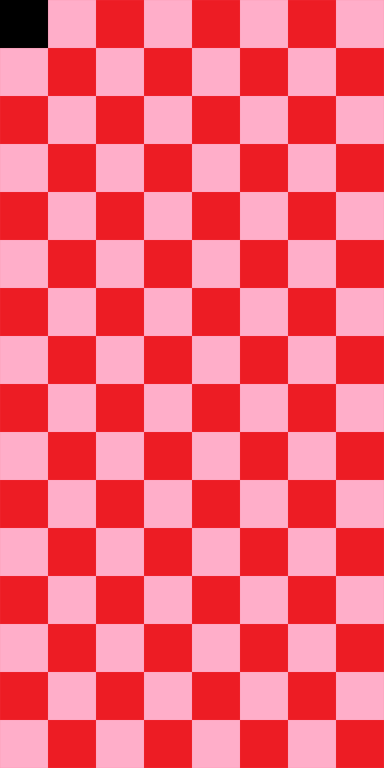
Give the GLSL for this pattern, as a Shadertoy shader.

```glsl
// A red and pink checkerboard, 8 cells across and 16 down, with one black corner cell.
// Each axis is a signed alternating wave; the product of the two softened waves
// gives the checks, and a box mask paints the top left cell.

const vec2 GRID = vec2(8.0, 16.0);
const vec3 RED = vec3(0.929, 0.110, 0.141);
const vec3 PINK = vec3(1.0, 0.682, 0.788);
const vec3 BLACK = vec3(0.0);
const float EDGE_PIXELS = 0.65;

// Signed distance to the nearest cell edge, positive in even cells
vec2 alternatingCells(vec2 p) {
    return 0.5 - abs(mod(p + 0.5, 2.0) - 1.0);
}

// 1 where column and row parity agree, 0 elsewhere
float checkerMask(vec2 p, vec2 soft) {
    vec2 wave = 2.0 * smoothstep(-soft, soft, alternatingCells(p)) - 1.0;
    return 0.5 + 0.5 * wave.x * wave.y;
}

// 1 inside a single cell, open towards the canvas border
float topLeftMask(vec2 p, vec2 grid, vec2 soft) {
    vec2 inside = vec2(1.0 - p.x, p.y - (grid.y - 1.0));
    vec2 cover = smoothstep(-soft, soft, inside);
    return cover.x * cover.y;
}

void mainImage(out vec4 fragColor, in vec2 fragCoord) {
    // Cell coordinates and the edge softness in the same units
    vec2 cellsPerPixel = GRID / iResolution.xy;
    vec2 p = fragCoord * cellsPerPixel;
    vec2 soft = EDGE_PIXELS * cellsPerPixel;

    // Checks, then the dark corner
    vec3 color = mix(RED, PINK, checkerMask(p, soft));
    color = mix(color, BLACK, topLeftMask(p, GRID, soft));
    fragColor = vec4(color, 1.0);
}
```
